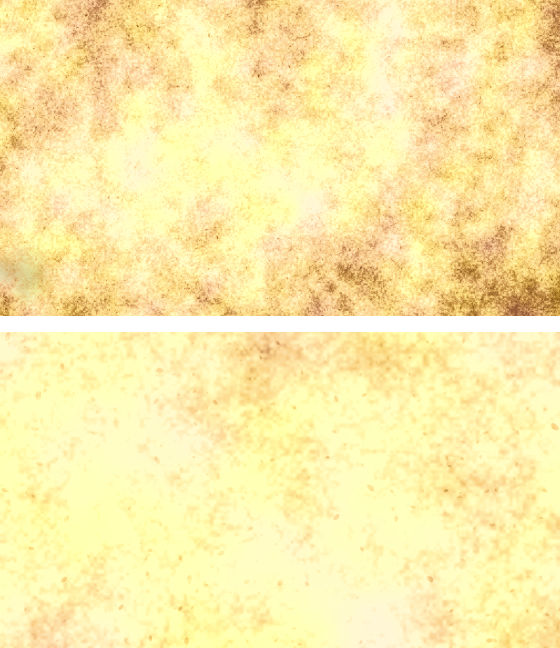
Top, the full canvas; bottom, a detail of the centre.
A Shadertoy shader for this texture:

```glsl
// Old sunlit parchment: broad pale and tan patches, fine mottling and grain,
// burnt edges, small dark specks, faint fibres and a few soft stains.
// All layers add up to one tone, which a cream-to-brown ramp turns into colour.

#define PATCH_SCALE vec2(3.3, 2.3)
#define PATCH_GAIN 4.7
#define MOTTLE_SCALE 22.0
#define MOTTLE_GAIN 3.4
#define GRAIN_SCALE 150.0
#define GRAIN_GAIN 1.6
#define BASE_TONE 0.45
#define SPECK_CELL 0.032
#define SPECK_SHARE 0.45
#define SPECK_DEPTH 1.7
#define FIBRE_COUNT 36
#define FIBRE_DEPTH 0.5

// Integer hash: a lattice cell to two values in 0..1
vec2 hash2(vec2 cell) {
    uvec2 q = uvec2(ivec2(cell)) * uvec2(1597u, 3571u);
    uint n = (q.x ^ (q.y * 2797u)) * 747796u + 289133u;
    n = (n ^ (n >> 15)) * 73244475u;
    n = (n ^ (n >> 13)) * 19349663u;
    n ^= n >> 16;
    return vec2(n & 65535u, n >> 16) / 65535.0;
}

float noise(vec2 p) {
    vec2 cell = floor(p), f = fract(p);
    f = f * f * (3.0 - 2.0 * f);
    float low = mix(hash2(cell).x, hash2(cell + vec2(1, 0)).x, f.x);
    float high = mix(hash2(cell + vec2(0, 1)).x, hash2(cell + vec2(1, 1)).x, f.x);
    return mix(low, high, f.y);
}

// Four octaves, centred on zero
float fbm(vec2 p) {
    float sum = 0.0, gain = 0.533;
    for (int i = 0; i < 4; i++) {
        sum += gain * (noise(p) - 0.5);
        p = mat2(1.6, 1.2, -1.2, 1.6) * p + 17.3;
        gain *= 0.5;
    }
    return sum;
}

vec2 direction(float angle) {
    return vec2(cos(angle), sin(angle));
}

float softSpot(vec2 p, vec2 centre, vec2 size) {
    vec2 d = (p - centre) / size;
    return exp(-dot(d, d));
}

// One slim, randomly turned speck in some of the cells
float specks(vec2 p, float cellSize, float pixel) {
    vec2 cell = floor(p / cellSize);
    vec2 pick = hash2(cell + 311.0), jitter = hash2(cell + 727.0);
    vec2 d = p - (cell + 0.25 + 0.5 * jitter) * cellSize;
    vec2 axis = direction(6.283 * pick.y);
    d = vec2(dot(d, axis), 1.7 * dot(d, vec2(-axis.y, axis.x)));
    float radius = cellSize * mix(0.06, 0.17, jitter.x * jitter.y);
    float shape = 1.0 - smoothstep(-pixel, pixel, length(d) - radius);
    return shape * step(pick.x, SPECK_SHARE) * mix(0.4, 1.0, jitter.y);
}

// Long hair-thin lines, broken up by noise
float fibres(vec2 p, float aspect, float pixel) {
    float sum = 0.0;
    for (int i = 0; i < FIBRE_COUNT; i++) {
        vec2 place = hash2(vec2(i, 53)), form = hash2(vec2(i, 97));
        vec2 axis = direction(3.1416 * form.x);
        vec2 d = p - place * vec2(aspect, 1.0);
        float along = dot(d, axis), reach = mix(0.03, 0.16, form.y);
        float across = dot(d, vec2(-axis.y, axis.x)) + 1.2 * along * along * (place.x - 0.5);
        float line = 1.0 - smoothstep(0.0008, 0.0012 + pixel, abs(across));
        sum += line * (1.0 - smoothstep(0.6 * reach, reach, abs(along)));
    }
    return min(sum, 1.0) * smoothstep(0.3, 0.7, noise(p * 45.0));
}

// Darkening towards the border, strongest at the left and the bottom
float burntEdges(vec2 uv) {
    return 1.3 * exp(-14.0 * uv.x) + 0.9 * exp(-22.0 * (1.0 - uv.x))
         + 1.3 * exp(-6.0 * uv.y) + 0.4 * exp(-14.0 * (1.0 - uv.y));
}

vec3 parchment(float tone) {
    const float level[7] = float[7](-3.2, -2.05, -1.34, -0.81, -0.19, 0.54, 1.41);
    const vec3 shade[7] = vec3[7](
        vec3(0.58, 0.38, 0.17), vec3(0.79, 0.58, 0.31), vec3(0.91, 0.73, 0.46),
        vec3(0.98, 0.82, 0.52), vec3(0.99, 0.87, 0.61), vec3(1.00, 0.94, 0.68),
        vec3(1.00, 0.99, 0.77));
    vec3 colour = shade[0];
    for (int i = 1; i < 7; i++)
        colour = mix(colour, shade[i], clamp((tone - level[i - 1]) / (level[i] - level[i - 1]), 0.0, 1.0));
    return colour;
}

void mainImage(out vec4 fragColor, in vec2 fragCoord) {
    vec2 uv = fragCoord / iResolution.xy, p = fragCoord / iResolution.y;
    float aspect = iResolution.x / iResolution.y, pixel = 1.0 / iResolution.y;
    vec2 warp = 0.12 * vec2(fbm(p * 7.0 + 40.0), fbm(p * 7.0 + 80.0));

    // Paper body: patches, mottling, grain
    float tone = BASE_TONE + PATCH_GAIN * fbm(p * PATCH_SCALE + 2.0 * warp + 5.0);
    tone += MOTTLE_GAIN * fbm(p * MOTTLE_SCALE + 130.0);
    tone += GRAIN_GAIN * (noise(p * GRAIN_SCALE) - 0.5);
    tone += 0.75 * GRAIN_GAIN * (noise(p * GRAIN_SCALE * 1.9 + 61.0) - 0.5);

    // Age: burnt edges, one brown stain, a faint ring
    tone -= burntEdges(clamp(uv + warp, 0.0, 1.0));
    tone -= 1.2 * softSpot(uv + warp, vec2(0.59, 0.13), vec2(0.06, 0.13));
    float ring = abs(length(p - vec2(aspect - 0.15, 0.08)) - 0.055);
    tone -= 0.35 * (1.0 - smoothstep(0.004, 0.018, ring));

    // Marks: specks of two sizes and fibres
    float marks = specks(p + 0.03 * warp, SPECK_CELL, pixel);
    marks += 0.7 * specks(p + 9.0, 0.55 * SPECK_CELL, pixel);
    tone -= SPECK_DEPTH * marks + FIBRE_DEPTH * fibres(p, aspect, pixel);

    // Slight drift between rosy and yellow, grey smudge at the lower left
    vec3 colour = parchment(tone);
    colour += fbm(p * 9.0 + 210.0) * vec3(0.0, 0.08, -0.22);
    float smudge = softSpot(uv + warp, vec2(0.045, 0.14), vec2(0.03, 0.06));
    colour = mix(colour, vec3(0.68, 0.58, 0.36), 0.4 * smudge);
    fragColor = vec4(clamp(colour, 0.0, 1.0), 1.0);
}
```
